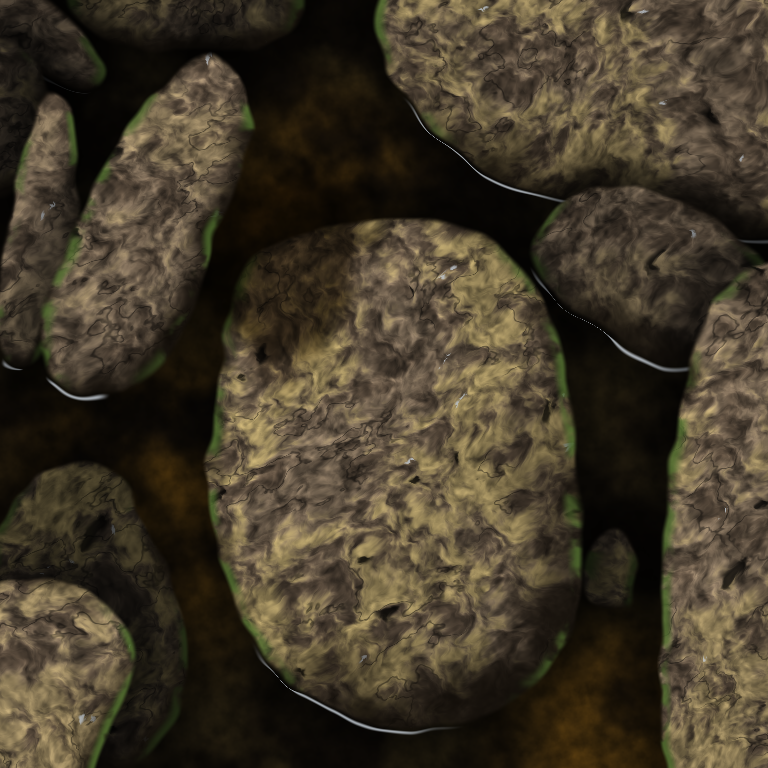
A three.js fragment shader for this texture:

```glsl
// Wet river stones in dark, shallow water: each stone is a warped, tapered
// superellipse with grainy cracked colour, a dark wet foot, ragged moss and a
// bright broken waterline. Pits and sparkles are scattered on a jittered grid.
varying vec2 vUv;

const vec3 DEEP  = vec3(0.060, 0.044, 0.026);
const vec3 OLIVE = vec3(0.20, 0.165, 0.08);
const vec3 AMBER = vec3(0.25, 0.17, 0.045);
const vec3 BROWN = vec3(0.31, 0.26, 0.21);
const vec3 GREY  = vec3(0.44, 0.38, 0.31);
const vec3 OCHRE = vec3(0.52, 0.46, 0.30);
const vec3 MOSS  = vec3(0.31, 0.43, 0.18);
const vec3 GLINT = vec3(0.74, 0.77, 0.80);
const vec2 GRAIN_SCALE = vec2(24.0, 38.0);
const vec2 WATER_SIDE = vec2(-0.42, -0.907);
const vec2 SHADE_SIDE = vec2(0.42, -0.907);
const float EDGE_SOFT = 0.004;
const float GLINT_WIDTH = 0.0034;

float hash(vec2 p) {
  vec3 h = fract(p.xyx * 0.1031);
  h += dot(h, h.yzx + 33.33);
  return fract((h.x + h.y) * h.z);
}

float noise(vec2 p) {
  vec2 i = floor(p), f = fract(p);
  f = f * f * (3.0 - 2.0 * f);
  return mix(mix(hash(i), hash(i + vec2(1.0, 0.0)), f.x),
             mix(hash(i + vec2(0.0, 1.0)), hash(i + 1.0), f.x), f.y);
}

float fbm(vec2 p) {
  float sum = 0.0, amp = 0.53;
  for (int i = 0; i < 4; i++) {
    sum += amp * noise(p);
    p = mat2(1.6, 1.2, -1.2, 1.6) * p + 7.3;
    amp *= 0.5;
  }
  return sum;
}

// Soft blobs of random size in some cells of a grid
float scatter(vec2 p, float cells, float share, float size) {
  vec2 g = p * cells, id = floor(g);
  float hit = 0.0;
  for (int y = -1; y <= 1; y++)
    for (int x = -1; x <= 1; x++) {
      vec2 c = id + vec2(float(x), float(y));
      vec2 d = g - c - vec2(hash(c + 3.1), hash(c + 17.7));
      float r = size * (0.5 + hash(c + 41.0));
      hit = max(hit, step(hash(c + 59.0), share) * smoothstep(r, r * 0.3, length(d)));
    }
  return hit;
}

// Mottled mineral surface with slanted grain, cracks, pits and sparkles
vec3 rock(vec2 p, float warmth) {
  float patches = fbm(p * 8.0);
  float grain = fbm(mat2(0.88, -0.47, 0.47, 0.88) * p * GRAIN_SCALE);
  float grit = fbm(p * 68.0 + 3.0 * grain);
  vec3 c = mix(BROWN, GREY, smoothstep(0.32, 0.62, 0.6 * grain + 0.4 * grit));
  c = mix(c, OCHRE, warmth * smoothstep(0.45, 0.60, 0.45 * patches + 0.3 * grain + 0.25 * grit));
  c *= 1.0 + 1.05 * (grit - 0.5) + 0.4 * (noise(p * 150.0) - 0.5) + 0.3 * (patches - 0.5);
  float crack = smoothstep(0.035, 0.0, abs(grain - 0.46)) * smoothstep(0.45, 0.65, noise(p * 13.0));
  c *= 1.0 - 0.4 * crack;
  c *= 1.0 - 0.75 * scatter(p + 0.05 * grain + 0.02 * grit, 17.0, 0.09, 0.22);
  return mix(c, GLINT, 0.8 * scatter(p + 0.03 * grit, 48.0, 0.016, 0.24));
}

// Paints one stone; look = (squareness, brightness, warmth, taper)
void stone(inout vec3 col, vec2 p, vec2 centre, vec2 radius, float lean, vec4 look) {
  vec2 axis = vec2(cos(lean), sin(lean));
  vec2 v = p - centre;
  vec2 q = vec2(dot(v, vec2(axis.x, -axis.y)), dot(v, axis.yx)) / radius;
  q.x /= 1.0 - look.w * clamp(q.y, -1.2, 1.2);
  vec2 a = max(abs(q), 1e-3);
  float f = pow(dot(pow(a, vec2(look.x)), vec2(1.0)), 1.0 / look.x);
  vec2 grad = sign(q) * pow(a / f, vec2(look.x - 1.0)) / radius;
  float d = (f - 1.0) / length(grad);
  if (d > 0.09) return;
  vec2 g = normalize(grad);
  vec2 n = vec2(dot(g, axis), dot(g, vec2(-axis.y, axis.x)));

  // Dark wet foot below, narrow rounded shoulder above
  float depth = -d / min(radius.x, radius.y);
  float ragged = 0.35 * (fbm(p * 19.0) - 0.5);
  float foot = smoothstep(-0.1, 0.9, dot(n, SHADE_SIDE));
  float shade = mix(smoothstep(-0.14, 0.12, depth + ragged),
                    smoothstep(0.02, 0.50, depth + ragged), foot);
  float light = 1.0 + 0.12 * dot(q, vec2(-0.6, 0.6));
  vec3 face = rock(p + centre * 9.0, look.z) * look.y * light;
  face = mix(DEEP, face, 0.10 + 0.90 * shade);

  // Ragged moss on the flanks
  float flank = smoothstep(0.45, 0.95, abs(n.x)) * smoothstep(-0.018, -0.004, d);
  float growth = smoothstep(0.42, 0.62, fbm(p * 24.0 + centre * 20.0));
  face = mix(face, MOSS * look.y, 0.8 * flank * growth);
  col *= mix(0.5, 1.0, smoothstep(0.0, 0.07, d));
  col = mix(col, face, smoothstep(EDGE_SOFT, -EDGE_SOFT, d));

  // Thin waterline of uneven width
  float arc = smoothstep(0.78, 0.93, dot(n, WATER_SIDE)) * smoothstep(0.5, 0.75, look.y);
  float width = GLINT_WIDTH * smoothstep(0.2, 0.7, noise(p * 21.0 + centre));
  float line = smoothstep(width + 0.0004, 0.0, abs(d - 0.005));
  col = mix(col, GLINT, 0.85 * line * arc);
}

float glow(vec2 p, vec2 c, float r) { return smoothstep(r, 0.0, length(p - c)); }

void main() {
  vec2 p = vUv + 0.045 * (vec2(noise(vUv * 6.0), noise(vUv * 6.0 + 31.0)) - 0.5)
         + 0.010 * (vec2(noise(vUv * 30.0), noise(vUv * 30.0 + 13.0)) - 0.5);

  // Murky bed with amber light in the shallows
  float silt = fbm(vUv * 11.0);
  float shallow = glow(p, vec2(0.23, 0.36), 0.3) + glow(p, vec2(0.80, 0.06), 0.22)
                + glow(p, vec2(0.38, 0.72), 0.26);
  vec3 col = mix(DEEP * 0.75, OLIVE, 0.5 * smoothstep(0.42, 0.75, silt));
  col = mix(col, AMBER, min(1.3 * shallow, 1.0) * smoothstep(0.22, 0.72, silt));
  col *= 0.55 + 0.9 * fbm(vUv * 60.0);

  // Sunken and shaded stones
  stone(col, p, vec2(0.12, 0.20), vec2(0.115, 0.20), -0.15, vec4(2.4, 0.42, 1.0, 0.1));
  stone(col, p, vec2(0.80, 0.27), vec2(0.03, 0.055), 0.2, vec4(2.2, 0.45, 1.0, 0.2));
  stone(col, p, vec2(0.25, 1.02), vec2(0.16, 0.07), 0.0, vec4(2.4, 0.48, 0.7, 0.0));
  stone(col, p, vec2(0.03, 0.97), vec2(0.12, 0.05), 0.6, vec4(2.3, 0.6, 0.2, 0.0));
  stone(col, p, vec2(0.0, 0.84), vec2(0.06, 0.10), 0.1, vec4(2.4, 0.42, 0.8, 0.0));

  // Large stones, and the drowned shoulder of the central one
  stone(col, p, vec2(0.84, 0.93), vec2(0.34, 0.215), 0.3, vec4(2.7, 0.95, 0.8, 0.0));
  stone(col, p, vec2(0.85, 0.645), vec2(0.15, 0.09), 0.4, vec4(2.3, 0.76, 0.4, 0.1));
  stone(col, p, vec2(0.525, 0.385), vec2(0.24, 0.325), -0.16, vec4(2.5, 1.0, 0.9, -0.06));
  float drowned = length(p - vec2(0.36, 0.66)) + 0.12 * (silt - 0.5);
  col = mix(col, col * vec3(0.46, 0.42, 0.33), smoothstep(0.16, 0.10, drowned));
  stone(col, p, vec2(0.99, 0.26), vec2(0.125, 0.4), 0.1, vec4(2.8, 1.0, 0.7, 0.0));
  stone(col, p, vec2(0.05, 0.7), vec2(0.04, 0.175), 0.1, vec4(2.4, 0.95, 0.2, 0.1));
  stone(col, p, vec2(0.193, 0.714), vec2(0.09, 0.245), 0.38, vec4(2.2, 1.0, 0.4, 0.2));
  stone(col, p, vec2(0.03, 0.08), vec2(0.125, 0.17), 0.45, vec4(2.6, 1.05, 0.6, 0.15));
  gl_FragColor = vec4(col, 1.0);
}
```
